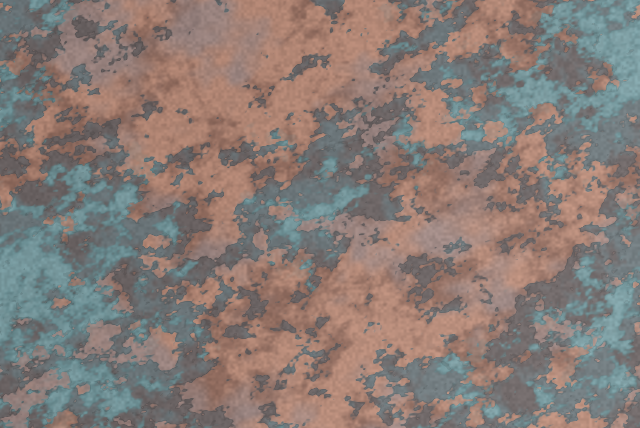
Write a WebGL 1 fragment shader that draws this texture.

```glsl
precision highp float;
// Weathered copper sheet with grey tarnish and mottled teal patina.
uniform vec2 u_resolution;

#define ZONE_SCALE 2.4
#define GRAIN_SCALE 23.0
#define BAND_PERIOD 0.66
#define BAND_SLOPE 0.40
#define COPPER_LEVEL 0.005
#define TEAL_LEVEL 0.12
#define RIM_DARKNESS 0.10
#define SPECKLE 0.13

const vec3 TARNISH_WARM = vec3(0.415, 0.385, 0.385);
const vec3 TARNISH_COOL = vec3(0.42, 0.46, 0.475);
const vec3 COPPER_DARK = vec3(0.55, 0.41, 0.36);
const vec3 COPPER_LIGHT = vec3(0.70, 0.53, 0.46);
const vec3 PALE_FILM = vec3(0.58, 0.52, 0.52);
const vec3 TEAL_DARK = vec3(0.36, 0.51, 0.53);
const vec3 TEAL_LIGHT = vec3(0.48, 0.62, 0.64);

float hash(vec2 cell) {
  vec3 h = fract(vec3(cell.xyx) * 0.1031);
  h += dot(h, h.yzx + 33.33);
  return fract((h.x + h.y) * h.z);
}

float noise(vec2 p) {
  vec2 cell = floor(p);
  vec2 f = fract(p);
  f = f * f * (3.0 - 2.0 * f);
  float low = mix(hash(cell), hash(cell + vec2(1.0, 0.0)), f.x);
  float high = mix(hash(cell + vec2(0.0, 1.0)), hash(cell + vec2(1.0)), f.x);
  return mix(low, high, f.y);
}

// Layered noise centred on zero; gain sets the roughness.
float fbm(vec2 p, float gain) {
  float sum = 0.0;
  float weight = 1.0;
  float total = 0.0;
  for (int i = 0; i < 4; i++) {
    sum += weight * (noise(p) - 0.5);
    total += weight;
    weight *= gain;
    p = mat2(1.6, 1.2, -1.2, 1.6) * p + 17.3;
  }
  return sum / total;
}

void main() {
  vec2 p = gl_FragCoord.xy / u_resolution.y;

  // Axes along and across the rising diagonal drift.
  vec2 drift = normalize(vec2(1.0, BAND_SLOPE));
  vec2 q = vec2(dot(p, drift) * 0.72, dot(p, vec2(-drift.y, drift.x)));

  // Broad zones: positive is patina, negative is bare copper.
  float band = cos(6.2832 * (p.y - BAND_SLOPE * p.x - 0.36) / BAND_PERIOD);
  float patina = 0.07 * band + 0.95 * fbm(q * ZONE_SCALE + 4.7, 0.55);

  // Fine mottling that breaks the zones into ragged flecks.
  float fleck = fbm(q * GRAIN_SCALE + 31.0, 0.75);
  float crust = fbm(q * GRAIN_SCALE * 0.9 + 83.0, 0.72);
  float shade = fbm(p * GRAIN_SCALE * 0.5 + 57.0, 0.7);
  float film = fbm(q * 5.0 + 11.0, 0.7);

  float copperField = 1.15 * fleck - patina - COPPER_LEVEL;
  float copper = smoothstep(-0.03, 0.05, copperField);
  float tealField = patina + 0.95 * crust - TEAL_LEVEL;
  float teal = smoothstep(-0.06, 0.07, tealField) * (1.0 - 0.85 * copper);

  // Grey tarnish under copper, with a pale film towards the lower right.
  vec3 color = mix(TARNISH_WARM, TARNISH_COOL,
                   smoothstep(-0.12, 0.12, shade + 0.5 * patina));
  vec3 metal = mix(COPPER_DARK, COPPER_LIGHT,
                   smoothstep(-0.14, 0.16, shade + 0.5 * copperField));
  float glare = smoothstep(0.5, 1.7, p.x + 0.5 * (1.0 - p.y));
  metal = mix(metal, PALE_FILM, 0.75 * smoothstep(-0.02, 0.2, film + 0.08 * glare));
  color = mix(color, metal, copper);
  color = mix(color, mix(TEAL_DARK, TEAL_LIGHT,
              smoothstep(-0.06, 0.20, tealField)), 0.9 * teal);

  // Dark rims around the flecks, soft light and fine speckle.
  float rim = 1.0 - smoothstep(0.0, 0.05, abs(copperField + 0.03));
  color *= 1.0 - RIM_DARKNESS * rim;
  color += 0.05 * glare - 0.012;
  color *= 1.0 + SPECKLE * (noise(p * 150.0) - 0.5);

  gl_FragColor = vec4(clamp(color, 0.0, 1.0), 1.0);
}
```
